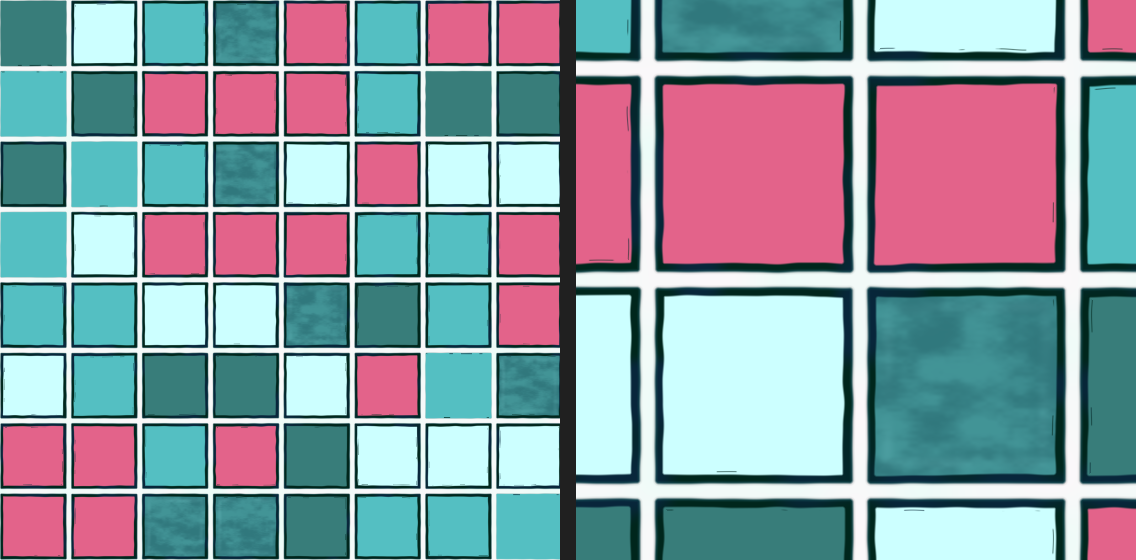
Left, the full canvas; right, a detail of the centre.
Write a WebGL 2 fragment shader that draws this pattern.

```glsl
#version 300 es
precision highp float;
uniform vec2 u_resolution;
out vec4 fragColor;

float hash(vec2 p) {
  return fract(sin(dot(p, vec2(127.1, 311.7))) * 43758.5453);
}

float noise(vec2 p) {
  vec2 i = floor(p), f = fract(p);
  f = f * f * (3.0 - 2.0 * f);
  return mix(mix(hash(i), hash(i + vec2(1, 0)), f.x),
             mix(hash(i + vec2(0, 1)), hash(i + vec2(1, 1)), f.x), f.y);
}

float fbm(vec2 p) {
  float sum = 0.0, amp = 0.5;
  for (int i = 0; i < 4; i++) {
    sum += amp * noise(p);
    p = p * 2.03 + 7.3;
    amp *= 0.5;
  }
  return sum;
}

float roundedBox(vec2 p, vec2 halfSize, float radius) {
  vec2 q = abs(p) - halfSize + radius;
  return length(max(q, 0.0)) + min(max(q.x, q.y), 0.0) - radius;
}

float cover(float d, float soft) {
  return 1.0 - smoothstep(-soft, soft, d);
}

void main() {
  vec2 uv = gl_FragCoord.xy / u_resolution;
  float aa = 0.75 / min(u_resolution.x, u_resolution.y);

  // Grid slightly wider than an eighth, so the last column is cropped
  vec2 pitch = vec2(0.1265, 0.1258);
  vec2 cell = floor((uv - 0.0598) / pitch + 0.5);
  vec2 local = uv - 0.0598 - cell * pitch;
  float pick = hash(cell + 3.7);
  float trait = hash(cell + 19.3);

  // Glaze colour by share
  vec3 glaze = vec3(0.33, 0.75, 0.76);
  if (pick > 0.30) glaze = vec3(0.80, 1.0, 1.0);
  if (pick > 0.43) glaze = vec3(0.89, 0.39, 0.54);
  if (pick > 0.65) glaze = vec3(0.22, 0.49, 0.48);
  bool mottled = pick > 0.86;
  bool teal = pick <= 0.30 || (pick > 0.65 && !mottled);
  bool outlined = !teal || trait > 0.3;

  // Tile body and its slightly skewed, uneven inner face
  float wobble = (noise(uv * 75.0) - 0.5) * 0.0012;
  vec2 halfSize = vec2(0.0588, 0.0583);
  float tile = roundedBox(local, halfSize, 0.002) + wobble * 0.6;
  vec2 skew = vec2(hash(cell + 5.1), hash(cell + 8.9)) - 0.5;
  vec2 faceP = local + skew * 0.022 * local.yx + vec2(0.0004, 0.0);
  float face = roundedBox(faceP, halfSize - 0.0051, 0.0012) + wobble;

  // Cloudy glaze with a paler rim
  if (mottled) {
    float cloud = fbm(uv * vec2(38.0, 62.0) + trait * 40.0);
    glaze = mix(vec3(0.19, 0.47, 0.49), vec3(0.26, 0.58, 0.59), smoothstep(0.25, 0.7, cloud));
    glaze += 0.05 * smoothstep(0.006, 0.0, abs(face + 0.007)) * noise(uv * 45.0);
  }

  // Outline drifting between green-black and navy
  vec3 ink = mix(vec3(0.0, 0.15, 0.11), vec3(0.03, 0.15, 0.23),
                 smoothstep(0.4, 0.8, noise(uv * 32.0 + 4.0)));
  ink = mix(ink, vec3(0.08, 0.31, 0.34), smoothstep(-0.0022, 0.0, tile) * 0.7);
  vec3 surface = outlined ? mix(ink, glaze, cover(face, max(aa, 0.0008))) : glaze;

  // Broken hairlines along some edges
  vec2 reach = abs(local) / halfSize;
  bool horizontal = reach.y > reach.x;
  float along = horizontal ? local.x : local.y;
  float side = horizontal ? sign(local.y) : 3.0 * sign(local.x);
  float chance = hash(cell + side * 2.3 + 31.0);
  float dashes = smoothstep(0.56, 0.64, noise(vec2(along * 95.0 + chance * 50.0, chance * 9.0)));
  float hairline = outlined ? abs(face + 0.0018) - 0.0003 : abs(tile + 0.0014) - 0.0006;
  bool worn = chance > 0.6 && (outlined || horizontal);
  if (worn) surface = mix(surface, ink, dashes * cover(hairline, aa) * (outlined ? 0.6 : 0.95));

  // Pale grout with faint green and pink tints
  vec3 grout = mix(vec3(0.92, 0.99, 0.97), vec3(0.99, 0.97, 0.98), noise(uv * 26.0));
  grout *= 1.0 - 0.12 * smoothstep(0.002, 0.0, tile);

  fragColor = vec4(mix(grout, surface, cover(tile, max(aa, 0.0009))), 1.0);
}
```
